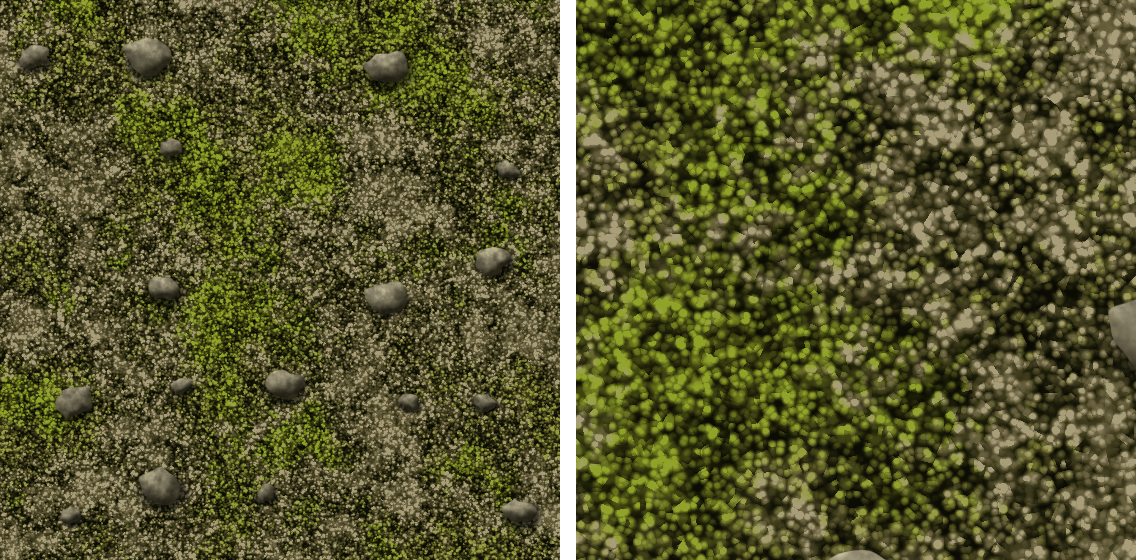
Left, the full canvas; right, a detail of the centre.
Reproduce this texture procedurally as a Shadertoy shader.

```glsl
// Mossy ground: speckled green foliage, pale soil patches and a few scattered stones.
#define LEAF_COARSE 120.0
#define LEAF_FINE 205.0
#define LEAF_CONTRAST 0.66
#define CLUMP_SCALE 34.0
#define PATCH_SCALE 7.0
#define SOIL_BIAS 0.0
#define STONE_GRID 5.0
#define STONE_CHANCE 0.56
#define STONE_FACETS 7

const vec3 BLACK = vec3(0.045, 0.045, 0.015);
const vec3 SHADE = vec3(0.11, 0.11, 0.04);
const vec3 OLIVE = vec3(0.25, 0.24, 0.10);
const vec3 MOSS  = vec3(0.42, 0.43, 0.16);
const vec3 LIME  = vec3(0.59, 0.61, 0.25);
const vec3 SOIL  = vec3(0.40, 0.37, 0.24);
const vec3 PALE  = vec3(0.66, 0.62, 0.48);

float hash(vec2 p) {
    vec3 q = fract(vec3(p.xyx) * 0.1031);
    q += dot(q, q.yzx + 33.33);
    return fract((q.x + q.y) * q.z);
}

vec2 hash2(vec2 p) {
    return vec2(hash(p + 17.3), hash(p + 71.9));
}

float noise(vec2 p) {
    vec2 i = floor(p), f = fract(p);
    f = f * f * (3.0 - 2.0 * f);
    return mix(mix(hash(i), hash(i + vec2(1, 0)), f.x),
               mix(hash(i + vec2(0, 1)), hash(i + vec2(1, 1)), f.x), f.y);
}

float fbm(vec2 p) {
    float sum = 0.0, amp = 0.53;
    for (int i = 0; i < 4; i++) {
        sum += amp * noise(p);
        p = mat2(0.8, -0.6, 0.6, 0.8) * p * 2.03 + 19.7;
        amp *= 0.5;
    }
    return sum;
}

// Small rounded leaves, each with its own brightness, lit from above, dark between
float leaves(vec2 p) {
    vec2 cell = floor(p), nearest = vec2(1.0);
    float best = 9.0, tint = 0.0;
    for (int y = -1; y <= 1; y++)
    for (int x = -1; x <= 1; x++) {
        vec2 id = cell + vec2(x, y);
        vec2 d = p - id - hash2(id);
        float dist = dot(d, d);
        if (dist < best) {
            best = dist;
            nearest = d;
            tint = hash(id + 5.7);
        }
    }
    float body = smoothstep(0.8, 0.15, sqrt(best));
    return body * (tint + 0.35 * nearest.y);
}

// Dark to light ramp of one material
vec3 ramp(float t, vec3 middle, vec3 light) {
    vec3 c = mix(BLACK, SHADE, smoothstep(0.0, 0.22, t));
    c = mix(c, mix(OLIVE, middle * 0.6, 0.35), smoothstep(0.18, 0.43, t));
    c = mix(c, middle, smoothstep(0.42, 0.66, t));
    return mix(c, light, smoothstep(0.66, 0.92, t));
}

vec3 ground(vec2 uv) {
    vec2 warp = 0.02 * vec2(fbm(uv * 22.0), fbm(uv * 22.0 + 40.0));
    float broad = fbm((uv + warp) * PATCH_SCALE + 3.1) - 0.5;
    float clump = fbm(uv * CLUMP_SCALE + 11.0) - 0.5;
    float fine = fbm(uv * 110.0 + 27.0) - 0.5;
    float bare = smoothstep(0.08, 0.26, broad + 0.5 * clump);

    float tone = 0.5 + LEAF_CONTRAST * (leaves(uv * LEAF_COARSE) + leaves(uv * LEAF_FINE + 50.0) - 0.56);
    tone += 0.6 * clump + 0.55 * fine;
    tone = mix(tone, 0.63 + 0.62 * (tone - 0.5) + 0.3 * fine, bare);

    float warm = smoothstep(-0.16, 0.16, 1.5 * broad + 0.6 * clump + 0.7 * fine + SOIL_BIAS);
    float vivid = smoothstep(0.0, 0.22, fbm(uv * 9.0 + 61.0) - 0.5 - broad);
    vec3 moss = ramp(tone + 0.05 * vivid, MOSS, LIME) * mix(vec3(1), vec3(0.96, 1.05, 0.65), vivid);
    return mix(moss, ramp(tone, SOIL, PALE), warm);
}

// Faceted stone at most once per grid cell, with a contact shadow underneath
vec3 addStone(vec3 base, vec2 uv) {
    vec2 id = floor(uv * STONE_GRID);
    if (hash(id + 8.4) > STONE_CHANCE) return base;
    vec2 center = (id + 0.3 + 0.4 * hash2(id)) / STONE_GRID;
    float size = mix(0.021, 0.046, pow(hash(id + 2.6), 2.5));
    vec2 q = (uv - center) / size;
    q += 0.22 * (vec2(noise(q * 2.5 + id * 9.0), noise(q * 2.5 + id * 9.0 + 30.0)) - 0.5);
    q.y = q.y * 1.25 + 0.3 * (hash(id + 4.2) - 0.5) * q.x;

    float total = 0.0;
    vec2 slope = vec2(0);
    for (int i = 0; i < STONE_FACETS; i++) {
        vec2 key = id * 13.0 + float(i);
        float angle = 6.2832 * (float(i) + 0.8 * hash(key)) / float(STONE_FACETS);
        vec2 dir = vec2(cos(angle), sin(angle));
        float weight = exp(9.0 * (dot(q, dir) - mix(0.7, 1.05, hash(key + 6.1))));
        total += weight;
        slope += weight * dir;
    }
    float dist = log(total) / 9.0;
    vec3 normal = normalize(vec3(slope / total * smoothstep(-0.8, 0.05, dist) * 1.3, 1.0));
    float light = max(dot(normal, normalize(vec3(-0.25, 0.75, 0.65))), 0.0);
    float grain = fbm(uv * 130.0) - 0.5 + 0.7 * (fbm(uv * 45.0) - 0.5);
    vec3 rock = mix(vec3(0.15, 0.14, 0.09), vec3(0.62, 0.59, 0.48), light) * (1.0 + 0.65 * grain);

    float shadow = smoothstep(1.25, 0.7, length(q + vec2(-0.08, 0.28)));
    float edge = 1.2 / (size * iResolution.y);
    return mix(base * (1.0 - 0.65 * shadow), rock, smoothstep(edge, -edge, dist));
}

void mainImage(out vec4 fragColor, in vec2 fragCoord) {
    vec2 uv = fragCoord / iResolution.y;
    fragColor = vec4(clamp(addStone(ground(uv), uv), 0.0, 1.0), 1.0);
}
```
